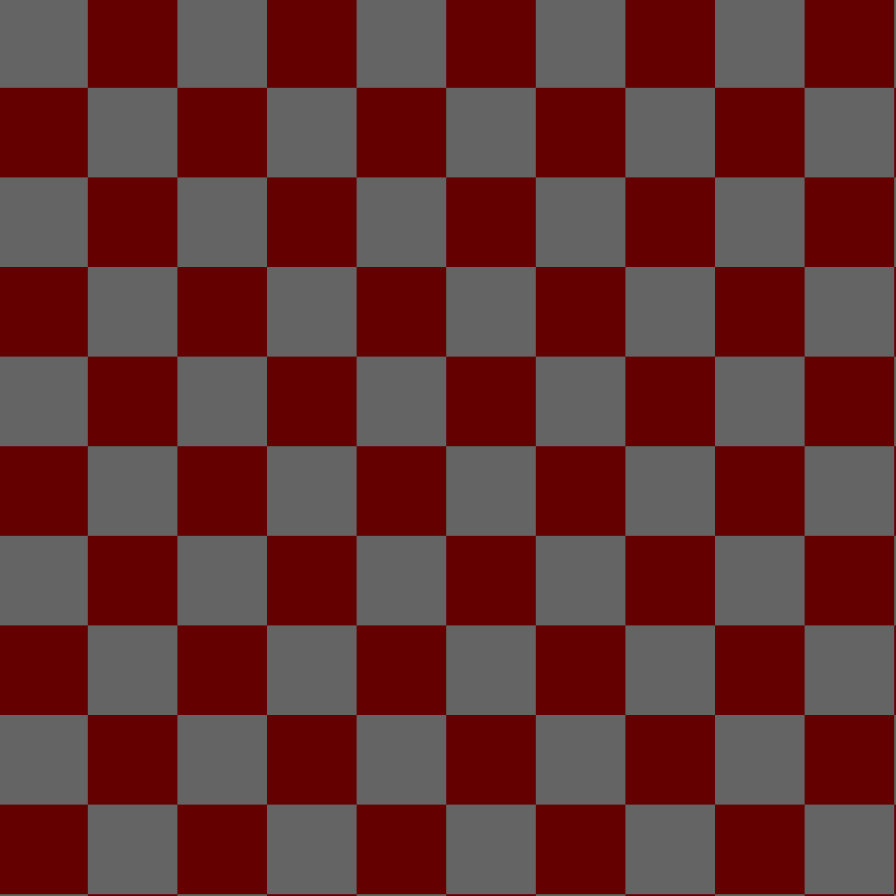
Give the GLSL for this pattern, as a WebGL 2 fragment shader.

```glsl
#version 300 es
precision highp float;
// Flat checkerboard of grey and dark red squares, ten across and ten down.

uniform vec2 u_resolution;
out vec4 fragColor;

const float SQUARES = 10.0;                   // per side; even, so it tiles
const vec2 GRID_SHIFT = vec2(-0.002, 0.002);  // grid origin, in canvas units
const vec3 GREY = vec3(0.392);
const vec3 DARK_RED = vec3(0.392, 0.0, 0.0);

// Signed distance to the nearest grid line, positive in even squares.
vec2 stripeDistance(vec2 cell) {
    return 0.5 - 2.0 * abs(fract(0.5 * cell + 0.25) - 0.5);
}

void main() {
    vec2 uv = gl_FragCoord.xy / u_resolution;
    vec2 cell = (uv - GRID_SHIFT) * SQUARES;

    // Stripes of -1 and +1 on each axis, smoothed over one pixel.
    vec2 pixel = SQUARES / u_resolution;
    vec2 stripes = clamp(2.0 * stripeDistance(cell) / pixel, -1.0, 1.0);

    // The product of both stripes alternates like a checkerboard.
    float redCover = 0.5 + 0.5 * stripes.x * stripes.y;
    fragColor = vec4(mix(GREY, DARK_RED, redCover), 1.0);
}
```
